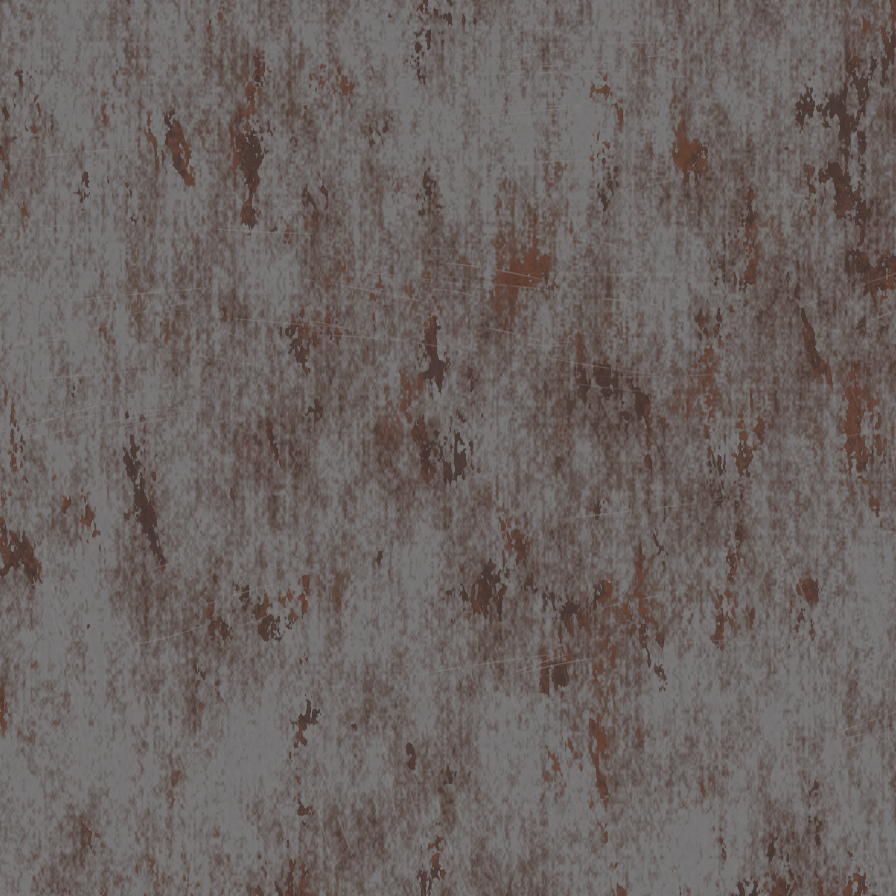
Give the GLSL for this texture, as a Shadertoy shader.

```glsl
// Worn grey painted metal with vertical grime, flaked rust patches and fine pale scratches.

const vec3 PALE_PAINT  = vec3(0.460, 0.452, 0.451);
const vec3 MID_PAINT   = vec3(0.430, 0.410, 0.402);
const vec3 GRIME       = vec3(0.400, 0.361, 0.349);
const vec3 DEEP_GRIME  = vec3(0.374, 0.316, 0.296);
const vec3 DARK_METAL  = vec3(0.272, 0.205, 0.188);
const vec3 RUST        = vec3(0.370, 0.245, 0.195);
const vec3 SCRATCH     = vec3(0.525, 0.505, 0.495);

const vec2 CLOUD_SCALE  = vec2(9.0, 6.0);
const vec2 STREAK_SCALE = vec2(46.0, 14.0);
const vec2 GRAIN_SCALE  = vec2(290.0, 160.0);
const vec2 THREAD_SCALE = vec2(340.0, 16.0);
const vec2 FLAKE_SCALE  = vec2(21.0, 10.0);
const vec2 GOUGE_SCALE  = vec2(36.0, 8.0);
const vec2 RUST_SCALE   = vec2(16.0, 9.0);
const float GOUGE_SLANT = 0.28;
const float FLAKE_LEVEL = 1.46;
const float FLAKE_EDGE  = 0.2;
const int   SCRATCH_COUNT   = 154;
const float SCRATCH_CLUSTER = 7.0;
const float SCRATCH_WIDTH   = 0.0009;
const float SCRATCH_OPACITY = 0.55;

float hash(vec2 p) {
    return fract(sin(dot(p, vec2(127.1, 311.7))) * 43758.5453);
}

float noise(vec2 p) {
    vec2 cell = floor(p), f = fract(p);
    f = f * f * (3.0 - 2.0 * f);
    return mix(mix(hash(cell), hash(cell + vec2(1, 0)), f.x),
               mix(hash(cell + vec2(0, 1)), hash(cell + vec2(1, 1)), f.x), f.y);
}

// Fractal noise scaled to zero mean and unit deviation.
float fbm(vec2 p, int octaves, float gain) {
    float sum = 0.0, power = 0.0, weight = 1.0;
    for (int i = 0; i < octaves; i++) {
        sum += weight * (noise(p) - 0.5);
        power += weight * weight;
        weight *= gain;
        p = p * 2.03 + vec2(17.3, 9.1);
    }
    return sum / (0.2145 * sqrt(power));
}

// Coverage of thin scratches that share a place and direction within each cluster.
float scratches(vec2 uv, vec2 canvas, float pixel) {
    float cover = 0.0;
    for (int i = 0; i < SCRATCH_COUNT; i++) {
        float id = float(i), cluster = floor(id / SCRATCH_CLUSTER);
        vec2 center = canvas * vec2(hash(vec2(cluster, 1.7)), hash(vec2(cluster, 5.3)));
        center += 0.18 * (vec2(hash(vec2(id, 11.2)), hash(vec2(id, 23.9))) - 0.5);
        bool steep = hash(vec2(cluster, 8.4)) > 0.7;
        float angle = steep ? -1.3 : 0.7 * hash(vec2(cluster, 3.1)) - 0.35;
        angle += 0.24 * (hash(vec2(id, 31.5)) - 0.5);
        float reach = mix(0.03, 0.14, hash(vec2(id, 41.8)));

        vec2 d = uv - center, dir = vec2(cos(angle), sin(angle));
        float along = dot(d, dir) / reach;
        float bend = 0.012 * (hash(vec2(id, 52.6)) - 0.5) * along * along;
        float across = abs(dot(d, vec2(-dir.y, dir.x)) - bend);
        float line = 1.0 - smoothstep(0.0, SCRATCH_WIDTH + 0.7 * pixel, across);
        float taper = 1.0 - smoothstep(0.4, 1.0, abs(along));
        cover = max(cover, line * taper * mix(0.35, 1.0, hash(vec2(id, 63.4))));
    }
    return cover;
}

void mainImage(out vec4 fragColor, in vec2 fragCoord) {
    float pixel = 1.0 / iResolution.y;
    vec2 uv = fragCoord * pixel;

    // Ragged edges come from a small warp.
    vec2 warp = vec2(noise(uv * 70.0), noise(uv * 70.0 + 71.0)) - 0.5;
    vec2 p = uv + warp * vec2(0.006, 0.010);

    // Grime: broad clouds, vertical streaks, fine grain and threads.
    float cloud  = fbm(p * CLOUD_SCALE + 3.0, 5, 0.65);
    float streak = fbm(p * STREAK_SCALE + 40.0, 4, 0.75);
    float grain  = fbm(uv * GRAIN_SCALE, 2, 0.8);
    float thread = fbm(uv * THREAD_SCALE + 90.0, 1, 0.5);
    float wear = 0.53 * cloud + 0.54 * streak + 0.53 * grain + 0.28 * thread;

    vec3 color = mix(PALE_PAINT, MID_PAINT, smoothstep(-1.2, -0.2, wear));
    color = mix(color, GRIME, smoothstep(-0.15, 0.65, wear));
    color = mix(color, DEEP_GRIME, smoothstep(0.7, 1.4, wear));
    color = mix(color, DARK_METAL, 0.6 * smoothstep(1.5, 2.6, wear));

    // Soft rust stains bleed through worn paint.
    float rustiness = fbm(p * RUST_SCALE + 120.0, 4, 0.65);
    float stain = smoothstep(0.5, 2.2, rustiness) * smoothstep(-0.5, 1.3, wear);
    color = mix(color, RUST, 0.5 * stain);

    // Flakes run upright; gouges lean and gather in a few regions.
    float flake = 0.8 * fbm(p * FLAKE_SCALE + 200.0, 5, 0.7) + 0.48 * wear;
    vec2 leaning = vec2(p.x + GOUGE_SLANT * p.y, p.y);
    float gouge = 0.8 * fbm(leaning * GOUGE_SCALE + 300.0, 4, 0.7) + 0.38 * wear
                + 0.55 * fbm(uv * 5.0 + 150.0, 2, 0.5) - 0.4;
    float bare = smoothstep(FLAKE_LEVEL - FLAKE_EDGE, FLAKE_LEVEL + FLAKE_EDGE, max(flake, gouge));
    vec3 metal = mix(DARK_METAL, RUST, smoothstep(-0.8, 1.5, rustiness + 0.4 * grain));
    metal *= 1.0 + 0.07 * grain;
    color = mix(color, metal, 0.88 * bare);

    // Scratches are broken up by the surface grain.
    float scratch = scratches(uv, iResolution.xy * pixel, pixel);
    scratch *= smoothstep(-1.8, 0.6, fbm(uv * 70.0 + 33.0, 2, 0.6));
    color = mix(color, SCRATCH, SCRATCH_OPACITY * scratch);

    color *= 1.0 - 0.014 * grain;
    fragColor = vec4(color, 1.0);
}
```
